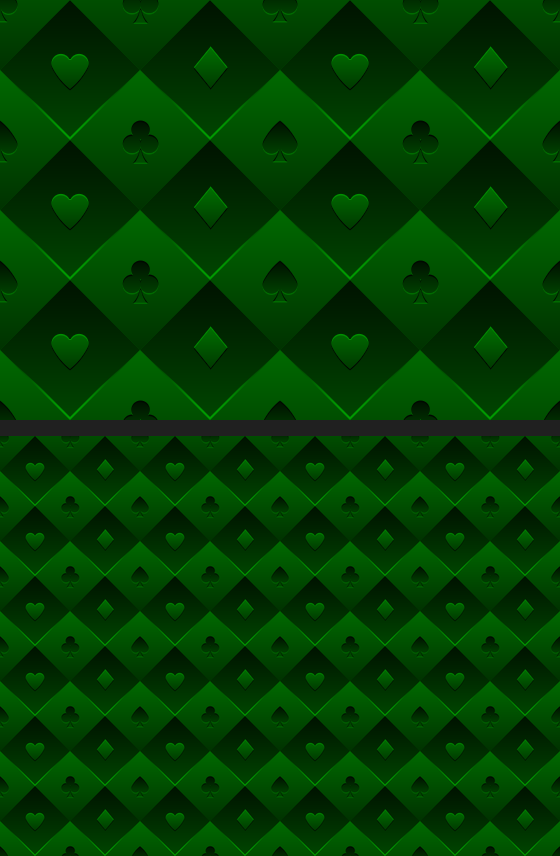
Top: one tile. Bottom: repeated 2 by 2.
Reproduce this pattern procedurally as a Shadertoy shader.

```glsl
// Green harlequin diamonds embossed with the four card suits, seamlessly tiling.
#define REPEATS vec2(4.0, 3.0)          // cells across and down, columns even
#define DARK_SHADES vec2(0.275, 0.07)   // bottom, top of the dark diamonds
#define LIGHT_SHADES vec2(0.195, 0.415) // bottom, top of the light diamonds
#define RAISED_SHADES vec2(0.22, 0.42)  // bottom, top of heart and diamond
#define SUNKEN_SHADES vec2(0.29, 0.06)  // bottom, top of spade and club
#define RIM_LIGHT 0.56
#define RIM_SHADOW 0.03
#define RIM_WIDTH 0.011
#define BEVEL_WIDTH 0.015
#define BEVEL_LIGHT 0.60

// Round lobes joined by tangent arcs that meet in a point below.
float heart(vec2 p) {
    p.x = abs(p.x);
    const vec2 lobe = vec2(0.065, 0.048);
    const vec2 tangentDir = vec2(0.891, -0.454);
    const float lobeRadius = 0.067, arcShift = 0.395;
    bool upper = dot(p - lobe, vec2(-tangentDir.y, tangentDir.x)) > 0.0;
    return upper ? length(p - lobe) - lobeRadius
                 : length(p - lobe + arcShift * tangentDir) - lobeRadius - arcShift;
}

float rhombus(vec2 p, vec2 halfSize) {
    p = abs(p) / halfSize;
    return (p.x + p.y - 1.0) / length(1.0 / halfSize);
}

// Flared foot shared by the spade and the club.
float stem(vec2 p) {
    float t = clamp((-0.05 - p.y) / 0.1, 0.0, 1.0);
    float side = 0.8 * (abs(p.x) - 0.008 - 0.042 * t * t);
    return max(side, abs(p.y + 0.1) - 0.05);
}

float spade(vec2 p) {
    float body = 0.94 * heart(vec2(p.x, 0.012 - p.y) / 0.94);
    return min(body, stem(p));
}

float club(vec2 p) {
    float top = length(p - vec2(0.0, 0.073));
    float sides = length(vec2(abs(p.x) - 0.061, p.y + 0.027));
    return min(min(top, sides) - 0.066, stem(p + vec2(0.0, 0.01)));
}

float suit(vec2 p, bool raised, bool oddColumn) {
    if (raised) {
        return oddColumn ? rhombus(p - vec2(0.005, 0.02), vec2(0.12, 0.148)) : heart(p);
    }
    return oddColumn ? club(p - vec2(0.004, 0.0)) : spade(p);
}

float coverage(float d, float pixel) {
    return clamp(0.5 - d / pixel, 0.0, 1.0);
}

float ramp(vec2 shades, float height) {
    return mix(shades.x, shades.y, clamp(height, 0.0, 1.0));
}

void mainImage(out vec4 fragColor, in vec2 fragCoord) {
    vec2 grid = fragCoord / iResolution.xy * REPEATS;
    float pixel = REPEATS.y / iResolution.y;

    // Dark diamonds sit at cell centres, light ones at cell corners.
    vec2 darkPos = fract(grid) - 0.5;
    vec2 lightPos = fract(grid + 0.5) - 0.5;
    float edge = rhombus(darkPos, vec2(0.5));
    bool inDark = edge < 0.0;

    // Dark face with a bright bevel that swells toward its lower tip.
    float depth = -darkPos.y;
    float bevelWidth = BEVEL_WIDTH * smoothstep(0.0, 0.3, depth);
    float bevelShade = mix(0.30, BEVEL_LIGHT, smoothstep(0.1, 0.45, depth));
    float face = coverage(edge + bevelWidth, pixel);
    float darkShade = mix(bevelShade, ramp(DARK_SHADES, darkPos.y + 0.5), face);
    float lightShade = ramp(LIGHT_SHADES, lightPos.y + 0.5);
    float shade = mix(lightShade, darkShade, coverage(edge, pixel));

    // Suit, and the same suit shifted down to form the embossed rims.
    vec2 p = inDark ? darkPos : lightPos;
    float column = floor(grid.x + (inDark ? 0.0 : 0.5));
    bool oddColumn = mod(column, 2.0) > 0.5;
    float body = coverage(suit(p, inDark, oddColumn), pixel);
    float shifted = coverage(suit(p + vec2(0.0, RIM_WIDTH), inDark, oddColumn), pixel);
    float fill = ramp(inDark ? RAISED_SHADES : SUNKEN_SHADES, (p.y + 0.14) / 0.28);
    float upperRim = inDark ? RIM_LIGHT : RIM_SHADOW;
    float lowerRim = inDark ? RIM_SHADOW : 0.75 * RIM_LIGHT;
    shade = mix(shade, lowerRim, shifted * (1.0 - body));
    shade = mix(shade, mix(upperRim, fill, shifted), body);

    fragColor = vec4(0.0, shade, 0.0, 1.0);
}
```
